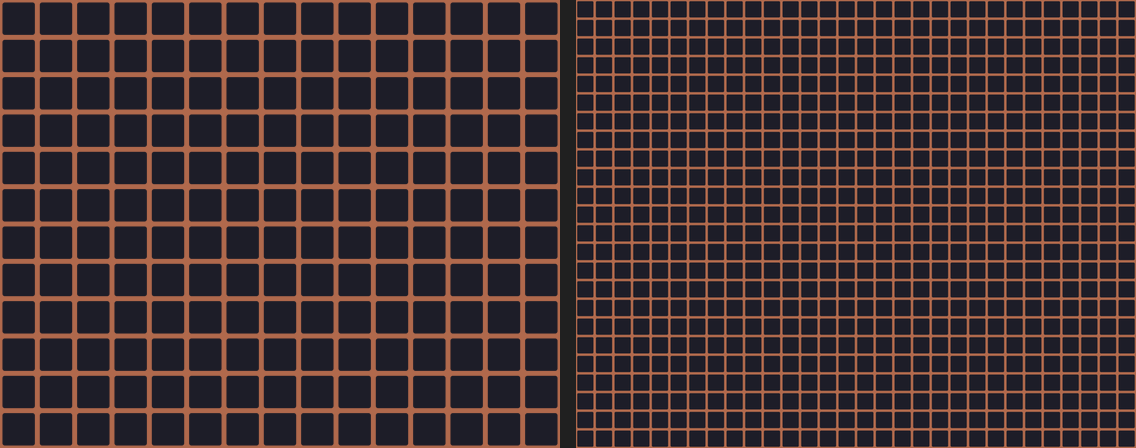
Left, the tile; right, the same tile 2 across and 2 down.
Give the GLSL for this pattern, as a WebGL 1 fragment shader.

```glsl
precision highp float;
// Grid of dark rounded square tiles separated by terracotta grout lines.

uniform vec2 u_resolution;

// Signed distance to a rounded box centred on the origin
float roundedBox(vec2 p, vec2 halfSize, float radius) {
    vec2 q = abs(p) - halfSize + radius;
    return length(max(q, 0.0)) + min(max(q.x, q.y), 0.0) - radius;
}

void main() {
    // Whole repeats across and down keep the edges seamless
    vec2 repeats = vec2(15.0, 12.0);
    vec2 cell = fract(gl_FragCoord.xy / u_resolution * repeats) - 0.5;

    // Edge softness of about one pixel, in cell units
    float pixel = max(repeats.x / u_resolution.x, repeats.y / u_resolution.y);
    float edge = roundedBox(cell, vec2(0.434), 0.065);
    float grout = smoothstep(-0.7 * pixel, 0.7 * pixel, edge);

    vec3 tileColor = vec3(0.114, 0.114, 0.157);
    vec3 groutColor = vec3(0.69, 0.41, 0.30);
    gl_FragColor = vec4(mix(tileColor, groutColor, grout), 1.0);
}
```
